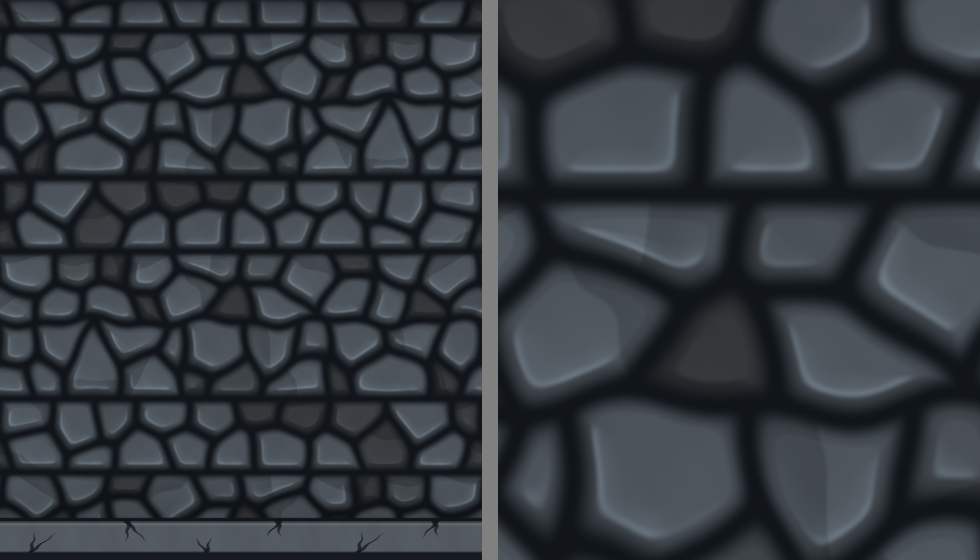
Left: the whole. Right: its middle third, enlarged.
Reproduce this texture procedurally as a WebGL 2 fragment shader.

```glsl
#version 300 es
precision highp float;
// Draws a wall of dark, bevelled rubble stones in straight courses above a cracked stone ledge.
uniform vec2 u_resolution;
out vec4 fragColor;

const vec2 WALL = vec2(6.6, 7.68);   // canvas size in wall units
const float COURSE = 1.01;           // course height; three courses form a band
const float COLUMNS = 10.0;
const vec3 JOINT = vec3(0.065, 0.083, 0.102);

vec3 hash3(vec2 c) {
    vec3 q = fract(c.xyx * vec3(0.1031, 0.1030, 0.0973));
    q += dot(q, q.yxz + 33.33);
    return fract((q.xxy + q.yzz) * q.zyx);
}

vec2 wrapCell(vec2 cell) { return vec2(mod(cell.x, COLUMNS), cell.y); }

// Seed position in xy, size weight in z; columns wrap around the wall.
vec3 stoneSeed(vec2 cell) {
    vec3 h = hash3(wrapCell(cell) + 7.0);
    vec2 offset = vec2(0.5 * mod(cell.y, 2.0) + 0.15 + 0.7 * h.x, 0.2 + 0.6 * h.y);
    return vec3((cell + offset) * vec2(WALL.x / COLUMNS, COURSE * 0.5), 0.19 * h.z);
}

float power(vec2 p, vec3 seed) { return dot(p - seed.xy, p - seed.xy) - seed.z; }

// Layered sines that repeat across the wall width.
float mottling(vec2 p) {
    float a = p.x * 6.2831853 / WALL.x;
    return 0.5 * sin(a * 7.0 + 3.0 * sin(p.y * 4.0)) + 0.3 * sin(a * 17.0 - p.y * 13.0)
         + 0.2 * sin(a * 31.0 + p.y * 23.0);
}

vec3 stones(vec2 p) {
    float course = floor(p.y / COURSE);
    vec2 corner = vec2(floor(p.x * COLUMNS / WALL.x) - 3.0, course * 2.0);

    // Weighted cells: find the stone that owns this point
    vec3 stone = vec3(0.0);
    vec2 id = vec2(0.0);
    float nearest = 1e3;
    for (int k = 0; k < 14; k++) {
        vec2 cell = corner + vec2(k % 7, k / 7);
        vec3 seed = stoneSeed(cell);
        float reach = power(p, seed);
        if (reach < nearest) { nearest = reach; stone = seed; id = cell; }
    }

    // Rounded distance to its sides, with the blended inward normal
    float y = p.y - course * COURSE;
    float top = exp(-32.0 * y), bottom = exp(-32.0 * (COURSE - y));
    float total = top + bottom;
    vec2 inward = vec2(0.0, top - bottom);
    for (int k = 0; k < 14; k++) {
        vec2 cell = corner + vec2(k % 7, k / 7);
        if (cell == id) continue;
        vec3 seed = stoneSeed(cell);
        vec2 across = stone.xy - seed.xy;
        float gap = length(across);
        float side = exp(-32.0 * (power(p, seed) - nearest) / (2.0 * gap));
        total += side;
        inward += side * across / gap;
    }
    float d = -log(total) / 32.0;
    vec2 outward = -inward / total;

    // Face tone: small stones lie deeper and are greyer
    vec3 h = hash3(wrapCell(id) + 41.0);
    float raised = smoothstep(0.025, 0.075, stone.z + 0.05 * (h.x - 0.5));
    vec3 face = mix(vec3(0.215, 0.225, 0.235), vec3(0.315, 0.345, 0.375), raised);
    vec2 local = p - stone.xy;
    face *= 0.98 + 0.07 * (h.y - 0.5) + 0.12 * local.y + 0.025 * mottling(p);

    // Chipped facet on some stones
    float angle = 6.2831853 * h.z;
    float cut = dot(local, vec2(cos(angle), sin(angle))) - 0.1 + 0.03 * sin(9.0 * (local.x - local.y));
    face *= 1.0 - 0.16 * step(0.45, h.y) * smoothstep(0.0, 0.03, cut) * (1.0 - smoothstep(0.05, 0.5, cut));

    // Bevel below the face, with a worn bright rim on the lit side
    float lit = smoothstep(-0.1, 0.8, dot(outward, normalize(vec2(1.6 * h.x - 0.5, 0.8))));
    float rimAt = 0.115 + 0.025 * h.y;
    face *= 1.0 - (0.1 + 0.2 * lit) * (1.0 - smoothstep(rimAt - 0.03, rimAt, d));
    float rim = exp(-pow((d - rimAt) / 0.02, 2.0)) + 0.35 * exp(-pow((d - rimAt - 0.03) / 0.05, 2.0));
    face += vec3(0.085, 0.1, 0.11) * rim * lit * raised * (0.75 + 0.25 * mottling(p * vec2(1.0, 0.7)));
    return mix(JOINT, face, smoothstep(0.005, 0.105, d));
}

vec3 ledge(vec2 p) {
    vec3 color = vec3(0.325, 0.35, 0.375) * (1.0 + 0.03 * mottling(p * vec2(1.0, 0.4)));
    color += 0.06 * exp(-pow((p.y - 0.49) / 0.015, 2.0));
    color *= 1.0 - 0.3 * smoothstep(0.5, 0.52, p.y);
    // Tapering cracks, one per block, from the top or bottom edge
    float block = floor(p.x / 1.1);
    vec3 h = hash3(vec2(block, 5.0));
    float rise = h.x < 0.5 ? p.y - 0.11 : 0.5 - p.y;
    for (int k = 0; k < 2; k++) {
        float lean = (h.y - 0.5) * 1.6 + float(k) * 1.1 - 0.5;
        float x = p.x - (block + 0.35 + 0.3 * h.z) * 1.1 - lean * rise - 0.012 * sin(rise * 45.0);
        float width = 0.035 * (1.0 - rise / (0.16 + 0.12 * h.y));
        color = mix(color, JOINT, 0.75 * smoothstep(-0.012, 0.015, width - abs(x)) * step(0.0, width));
    }
    color = mix(color, JOINT, smoothstep(0.525, 0.54, p.y));
    return mix(vec3(0.09, 0.1, 0.13), color, smoothstep(0.09, 0.13, p.y));
}

void main() {
    vec2 p = gl_FragCoord.xy / u_resolution * WALL;
    float depth = WALL.y - p.y;

    // Every other band of courses is mirrored
    float band = floor((depth - 0.42) / (3.0 * COURSE));
    vec2 q = vec2(mod(band, 2.0) < 0.5 ? p.x : WALL.x - p.x, depth - 0.42 - band * 3.0 * COURSE);
    float a = q.x * 6.2831853 / WALL.x;
    float loose = q.y < 2.0 * COURSE ? sin(3.14159265 * q.y / (2.0 * COURSE)) : 0.0;
    q += vec2(0.025 * sin(q.y * 7.0 + a * 3.0), loose * (0.05 + 0.05 * sin(a * 4.0) + 0.03 * sin(a * 9.0)));

    // Soft shade under the top edge and above the ledge
    vec3 wall = stones(q) * (1.0 - 0.25 * exp(-depth / 0.25));
    wall = mix(wall, vec3(0.09, 0.1, 0.13), 0.8 * exp(-depth / 0.04));
    wall *= 0.84 + 0.16 * smoothstep(0.5, 1.3, p.y);
    fragColor = vec4(mix(ledge(p), wall, smoothstep(0.565, 0.59, p.y)), 1.0);
}
```
